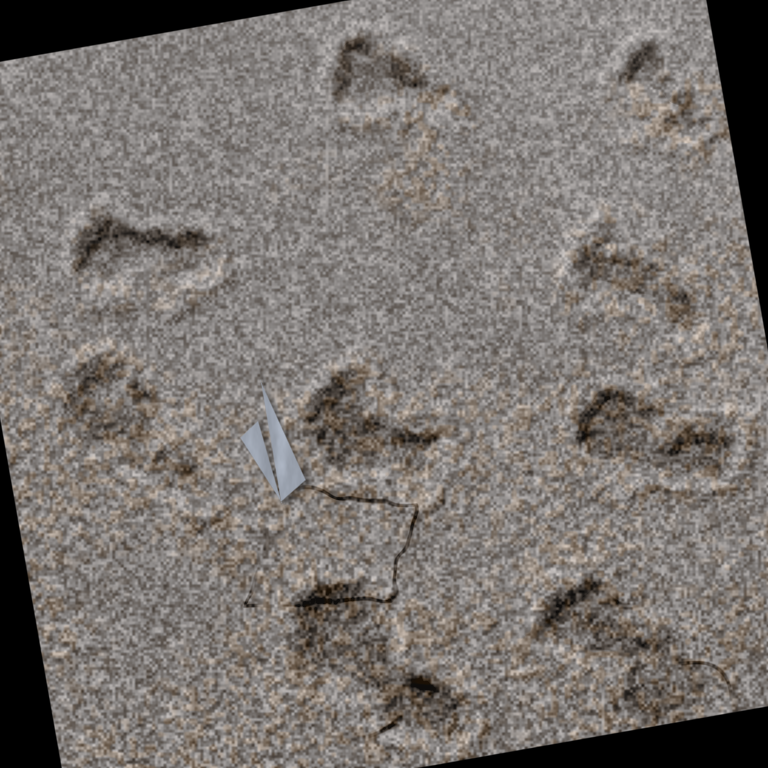
Reproduce this texture procedurally as a WebGL 1 fragment shader.

```glsl
precision highp float;
// Damp beach sand with footprints, a cracked slab and a scrap of pale paper,
// in a square frame tilted on black. Footprints are distance fields turned
// into a height map, lit from the upper left and covered with noise grains.
uniform vec2 u_resolution;

const vec2 LIGHT = vec2(-0.6, 0.8);
const vec3 WARM_SHADE = vec3(1.09, 0.98, 0.89);
const vec3 COOL_LIGHT = vec3(1.02, 0.995, 0.985);
const vec3 CRUMB_TINT = vec3(0.05, 0.015, -0.025);
const vec3 PAPER = vec3(0.63, 0.66, 0.71);
const float FRAME_TILT = 0.1745;

float hash(vec2 p) {
  vec3 q = fract(p.xyx * 0.1031);
  q += dot(q, q.yzx + 33.33);
  return fract((q.x + q.y) * q.z);
}

float noise(vec2 p) {
  vec2 cell = floor(p), f = fract(p);
  f = f * f * (3.0 - 2.0 * f);
  float low = mix(hash(cell), hash(cell + vec2(1.0, 0.0)), f.x);
  float high = mix(hash(cell + vec2(0.0, 1.0)), hash(cell + 1.0), f.x);
  return mix(low, high, f.y);
}

float fbm(vec2 p) {
  float sum = 0.0, weight = 0.53;
  for (int i = 0; i < 4; i++) {
    sum += weight * noise(p);
    p = p * 2.03 + 17.3;
    weight *= 0.5;
  }
  return sum;
}

vec2 rotate(vec2 p, float angle) {
  float c = cos(angle), s = sin(angle);
  return vec2(c * p.x - s * p.y, s * p.x + c * p.y);
}

float boxDistance(vec2 p, vec2 halfSize) {
  vec2 d = abs(p) - halfSize;
  return length(max(d, 0.0)) + min(max(d.x, d.y), 0.0);
}

// Signed distance to one sole: a capsule pinched at the arch.
float footDistance(vec2 p, vec2 centre, float angle, float size) {
  vec2 q = rotate(p - centre, -angle) / size;
  float along = clamp(q.x, -0.3, 0.3);
  float arch = 0.07 * (1.0 - smoothstep(0.0, 0.25, abs(q.x)));
  return (length(q - vec2(along, 0.0)) - 0.22 + 0.12 * along + arch) * size;
}

vec2 roughen(vec2 p, float amount) {
  vec2 coarse = vec2(noise(p * 15.0), noise(p * 15.0 + 40.0)) - 0.5;
  vec2 fine = vec2(noise(p * 48.0), noise(p * 48.0 + 70.0)) - 0.5;
  return p + amount * (coarse + 0.4 * fine);
}

// Nearest footprint on a jittered grid; prints grow towards the viewer.
float printsDistance(vec2 p) {
  p = roughen(p, 0.04);
  float nearest = 1.0;
  for (int c = 0; c < 3; c++) {
    for (int r = 0; r < 4; r++) {
      vec2 cell = vec2(float(c), float(r));
      vec2 jitter = vec2(hash(cell + 3.7), hash(cell + 9.1)) - 0.5;
      vec2 centre = (cell + 0.5) * vec2(0.335, 0.26) + 0.08 * jitter;
      float angle = -0.55 + 0.9 * (hash(cell + 21.0) - 0.5);
      float size = mix(0.26, 0.12, centre.y);
      // Gaps run diagonally, but the right column stays well trodden.
      bool trodden = mod(cell.y + min(cell.x, 1.5), 3.0) > 0.25;
      if (trodden) nearest = min(nearest, footDistance(p, centre, angle, size));
    }
  }
  return nearest;
}

float crumbMask(vec2 p, float d) {
  float rim = 0.3 * (1.0 - smoothstep(0.0, 0.06, abs(d)));
  return smoothstep(0.45, 0.75, fbm(p * 5.0) + 0.3 * (0.5 - p.y) + rim);
}

float sandHeight(vec2 p) {
  float d = printsDistance(p);
  float pit = 1.0 - smoothstep(-0.024, 0.008, d);
  float rim = (d - 0.016) / 0.014;
  float lumps = 0.006 * noise(p * 26.0) * (0.4 + pit);
  float crumbs = 0.0035 * noise(p * 115.0) * crumbMask(p, d);
  return 0.007 * exp(-rim * rim) - 0.028 * pit + lumps + crumbs;
}

float edgeSide(vec2 p, vec2 a, vec2 b) {
  vec2 dir = normalize(b - a);
  return dot(p - a, vec2(dir.y, -dir.x));
}

// Corners run counterclockwise.
float triangleDistance(vec2 p, vec2 a, vec2 b, vec2 c) {
  return max(edgeSide(p, a, b), max(edgeSide(p, b, c), edgeSide(p, c, a)));
}

float paperDistance(vec2 p) {
  vec2 foot = vec2(0.366, 0.347);
  float spike = triangleDistance(p, vec2(0.340, 0.502), foot, vec2(0.398, 0.375));
  float flap = triangleDistance(p, vec2(0.313, 0.430), foot, vec2(0.336, 0.452));
  return min(spike, flap);
}

// Broken outline of a slab, plus short splits around the nearer prints.
float cracks(vec2 p, float d) {
  vec2 q = roughen(p, 0.03) - vec2(0.44, 0.28);
  q.x -= 0.3 * q.y;
  float slab = 1.0 - smoothstep(0.001, 0.004, abs(boxDistance(q, vec2(0.09, 0.075))));
  float split = 1.0 - smoothstep(0.01, 0.04, abs(noise(p * 11.0 + 5.0) - 0.5));
  float near = (1.0 - smoothstep(0.0, 0.04, abs(d))) * (1.0 - smoothstep(0.2, 0.4, p.y));
  return max(slab * smoothstep(0.3, 0.5, noise(p * 17.0)),
             split * near * smoothstep(0.5, 0.65, noise(p * 13.0 + 31.0)));
}

vec3 sandColour(vec2 p) {
  float d = printsDistance(p);
  float pit = 1.0 - smoothstep(-0.024, 0.008, d);
  float step = 0.003, h = sandHeight(p);
  vec2 slope = vec2(sandHeight(p + vec2(step, 0.0)), sandHeight(p + vec2(0.0, step))) - h;
  float lit = clamp(-0.2 * dot(slope / step, LIGHT), -0.24, 0.09);
  float grain = 0.30 * (noise(p * 270.0) - 0.5) + 0.15 * (noise(p * 130.0) - 0.5);
  float tone = mix(0.485, 0.535, p.y) + 0.06 * (fbm(p * 4.0 + 8.0) - 0.5);
  tone += lit + grain * mix(1.15, 0.8, p.y);
  tone -= pit * (0.04 + 0.15 * noise(p * 20.0 + 3.0)) + 0.26 * cracks(p, d);
  tone = max(tone, 0.05);
  vec3 colour = tone * mix(WARM_SHADE, COOL_LIGHT, smoothstep(0.2, 0.55, tone));
  return colour + CRUMB_TINT * crumbMask(p, d) * smoothstep(0.4, 0.8, noise(p * 115.0));
}

void main() {
  float scale = min(u_resolution.x, u_resolution.y);
  vec2 centred = (gl_FragCoord.xy - 0.5 * u_resolution) / scale;
  vec2 p = centred + 0.5;
  float soft = 1.0 / scale;

  vec3 colour = sandColour(p);
  float shadow = 1.0 - smoothstep(-0.004, 0.006, paperDistance(p + vec2(-0.005, 0.005)));
  colour *= 1.0 - 0.35 * shadow;
  vec3 paper = PAPER * (0.82 + 0.3 * fbm(p * vec2(60.0, 25.0)));
  colour = mix(colour, paper, 1.0 - smoothstep(-soft, soft, paperDistance(p)));

  float frame = boxDistance(rotate(centred, -FRAME_TILT), vec2(0.5));
  gl_FragColor = vec4(colour * (1.0 - smoothstep(-soft, soft, frame)), 1.0);
}
```
